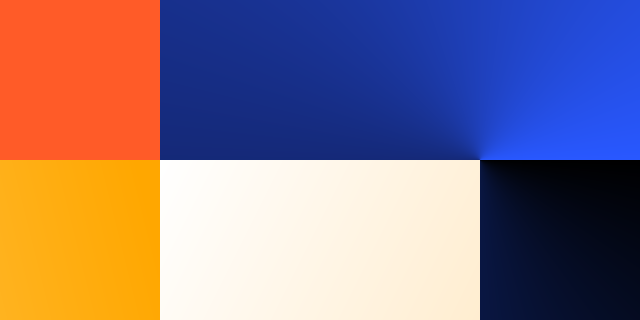
Reproduce this background procedurally as a WebGL 2 fragment shader.

```glsl
#version 300 es
precision highp float;
// Five colour-block panels: flat orange, angular blue and black sweeps, soft gold and cream.

uniform vec2 u_resolution;
out vec4 fragColor;

const float PI = 3.14159265;

// Antialiased step, one pixel wide
float edge(float at, float x, float pixel) {
    return clamp((x - at) / pixel + 0.5, 0.0, 1.0);
}

// Linear blend across a panel, along dir from start
vec3 ramp(vec3 from, vec3 to, vec2 offset, vec2 dir, float span) {
    return mix(from, to, clamp(dot(offset, dir) / span, 0.0, 1.0));
}

void main() {
    // Canvas is two units wide and one unit high
    vec2 p = gl_FragCoord.xy / u_resolution * vec2(2.0, 1.0);
    vec2 pixel = vec2(2.0, 1.0) / u_resolution;

    // Angular sweeps share the corner where blue, cream and black meet
    vec2 fromHub = p - vec2(1.5, 0.5);
    float above = atan(max(fromHub.y, 0.0), fromHub.x) / PI;
    float below = atan(max(-fromHub.y, 0.0), fromHub.x) / (0.5 * PI);
    vec3 blue = mix(vec3(0.16, 0.345, 1.0), vec3(0.08, 0.16, 0.47), above);
    vec3 black = mix(vec3(0.0), vec3(0.036, 0.088, 0.26), clamp(below, 0.0, 1.0));

    // Soft linear panels
    vec3 orange = vec3(1.0, 0.357, 0.157);
    vec3 gold = ramp(vec3(1.0, 0.702, 0.125), vec3(1.0, 0.655, 0.0),
                     p, vec2(1.0, 0.25), 0.55);
    vec3 cream = ramp(vec3(1.0), vec3(1.0, 0.93, 0.815),
                      p - vec2(0.5), vec2(1.0, -0.5), 1.25);

    // Assemble the two rows, then stack them
    float leftSplit = edge(0.5, p.x, pixel.x);
    float rightSplit = edge(1.5, p.x, pixel.x);
    vec3 topRow = mix(orange, blue, leftSplit);
    vec3 bottomRow = mix(mix(gold, cream, leftSplit), black, rightSplit);
    fragColor = vec4(mix(bottomRow, topRow, edge(0.5, p.y, pixel.y)), 1.0);
}
```
